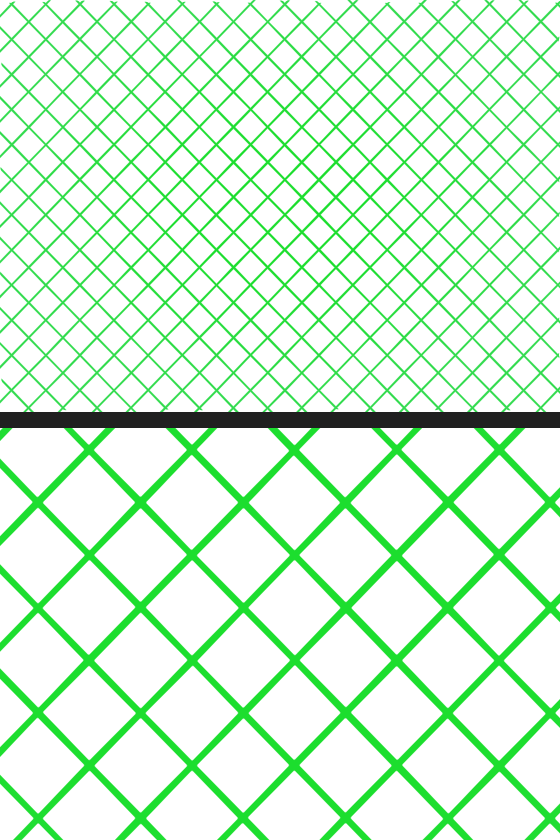
Top, the full canvas; bottom, a detail of the centre.
Reproduce this pattern procedurally as a WebGL 2 fragment shader.

```glsl
#version 300 es
precision highp float;

uniform vec2 u_resolution;
out vec4 fragColor;

// Lengths are fractions of the canvas height
#define CELL vec2(0.08286, 0.0852)
#define ORIGIN vec2(0.0697, 0.0100)
#define HALF_WIDTH 0.00258
#define WIDTH_WEAR 0.24
#define WOBBLE 0.0010
#define CROSSING_FILLET 0.0014
#define TOP_RIGHT vec2(1.3540, 0.9898)
#define OVERSHOOT 0.0085
#define PAPER vec3(1.0)
#define GREEN_CENTER vec3(0.11, 0.87, 0.18)
#define GREEN_EDGE vec3(0.20, 0.86, 0.31)

float hash(vec2 p) {
    return fract(sin(dot(p, vec2(127.1, 311.7))) * 43758.5453);
}

// Smooth random value along one strand
float strandNoise(float strand, float along) {
    float cell = floor(along);
    float t = smoothstep(0.0, 1.0, along - cell);
    return mix(hash(vec2(strand, cell)), hash(vec2(strand, cell + 1.0)), t);
}

// How far a point lies past the uneven ends of a strand
float pastEnds(vec2 p, float seed) {
    float right = p.x - TOP_RIGHT.x - OVERSHOOT * hash(vec2(seed, 71.0));
    float top = p.y - TOP_RIGHT.y - OVERSHOOT * hash(vec2(seed, 72.0));
    float left = 0.008 * pow(hash(vec2(seed, 73.0)), 4.0) - 0.002 - p.x;
    float bottom = ORIGIN.y - 0.04 * hash(vec2(seed, 74.0)) - p.y;
    return max(max(right, top), max(left, bottom));
}

// Signed distance to one family of parallel strands; slope is +1 or -1
float strands(vec2 p, float slope, float weight) {
    vec2 g = (p - ORIGIN) / CELL;
    float across = g.x + slope * g.y;
    float along = g.x - slope * g.y;
    float index = round(across);
    float seed = index + 40.0 * slope;
    float spacing = 1.0 / length(1.0 / CELL);

    float drift = WOBBLE * (strandNoise(seed + 7.3, along * 0.5) - 0.5);
    float d = (across - index) * spacing + drift;
    float wear = WIDTH_WEAR * (strandNoise(seed, along) - 0.5);
    float cap = max(pastEnds(p, seed), 0.0);
    return length(vec2(d, cap)) - HALF_WIDTH * (weight + wear);
}

float smoothUnion(float a, float b, float k) {
    float h = max(k - abs(a - b), 0.0) / k;
    return min(a, b) - 0.25 * h * h * k;
}

void main() {
    vec2 p = gl_FragCoord.xy / u_resolution.y;
    float pixel = 1.0 / u_resolution.y;

    // Ink is heavier and purer toward the middle
    vec2 fromCenter = gl_FragCoord.xy / u_resolution - 0.5;
    float fade = smoothstep(0.12, 0.55, length(fromCenter));
    float weight = mix(1.06, 0.94, fade);

    // Two crossing families make the diamond mesh
    float mesh = smoothUnion(strands(p, 1.0, weight),
                             strands(p, -1.0, weight), CROSSING_FILLET);
    float ink = 1.0 - smoothstep(-0.7 * pixel, 0.7 * pixel, mesh);

    vec3 green = mix(GREEN_CENTER, GREEN_EDGE, fade);
    fragColor = vec4(mix(PAPER, green, ink), 1.0);
}
```
